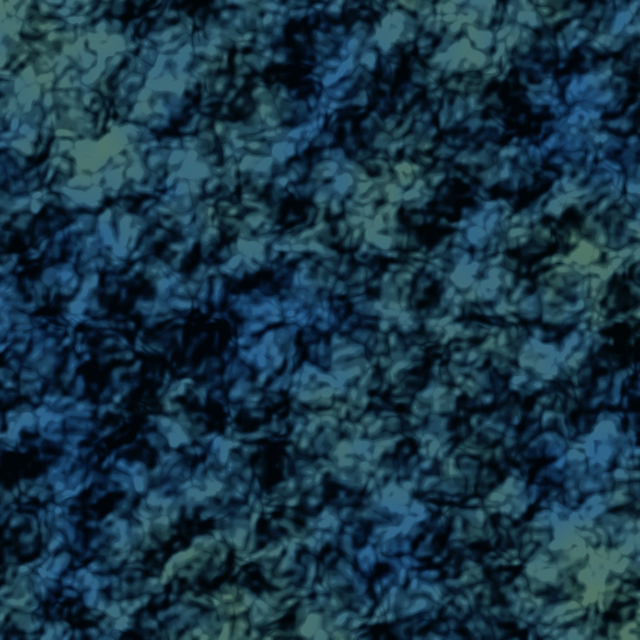
This texture is drawn by a WebGL 2 fragment shader. Its source:

```glsl
#version 300 es
precision highp float;
// Rough, pitted stone in deep teal and navy: warped cellular lumps and
// smooth noise form a height field, a relief term lights it from the upper
// left, and the result runs through a five-stop colour ramp.

#define PATCH_SCALE 4.5
#define LUMP_SCALE 15.0
#define PIT_SCALE 23.0
#define CHIP_SCALE 44.0
#define GRAIN_SCALE 88.0
#define WARP 0.016
#define SLANT 0.55
#define STRETCH 1.3
#define RELIEF 0.35
#define TONE_RANGE 1.3
#define TINT 0.2

uniform vec2 u_resolution;
out vec4 fragColor;

vec2 hash2(vec2 p) {
  vec3 q = fract(p.xyx * vec3(0.1031, 0.1030, 0.0973));
  q += dot(q, q.yzx + 33.33);
  return fract((q.xx + q.yz) * q.zy);
}

// Smooth value noise in -1..1
float noise(vec2 p) {
  vec2 i = floor(p), f = fract(p);
  f = f * f * (3.0 - 2.0 * f);
  float low = mix(hash2(i).x, hash2(i + vec2(1, 0)).x, f.x);
  float high = mix(hash2(i + vec2(0, 1)).x, hash2(i + vec2(1, 1)).x, f.x);
  return 2.0 * mix(low, high, f.y) - 1.0;
}

// Cellular lumps: high at cell centres, low along the borders
float lumps(vec2 p) {
  vec2 i = floor(p), f = fract(p);
  float nearest = 4.0;
  for (int y = -1; y <= 1; y++) {
    for (int x = -1; x <= 1; x++) {
      vec2 cell = vec2(x, y);
      vec2 d = cell + hash2(i + cell) - f;
      nearest = min(nearest, dot(d, d));
    }
  }
  return 2.0 * (0.46 - sqrt(nearest));
}

// Turn the grain so that it rises to the right, and lengthen it
vec2 slanted(vec2 p) {
  float c = cos(SLANT), s = sin(SLANT);
  return vec2((c * p.x + s * p.y) / STRETCH, c * p.y - s * p.x);
}

float stoneHeight(vec2 p) {
  vec2 bend = vec2(noise(p * 21.0 + 40.0), noise(p * 21.0 + 90.0));
  vec2 fray = vec2(noise(p * 55.0 + 13.0), noise(p * 55.0 + 67.0));
  vec2 q = p + WARP * (bend + 0.4 * fray);
  float h = 0.45 * noise(slanted(p) * PATCH_SCALE + 7.0);
  h += 0.75 * lumps(slanted(q) * LUMP_SCALE + 20.0);
  h += 0.80 * noise(slanted(q) * PIT_SCALE + 50.0);
  h += 0.60 * lumps(q * CHIP_SCALE + 80.0);
  h += 0.42 * noise(p * GRAIN_SCALE + 110.0);
  return h;
}

// Near black, navy, dark teal, mid teal, pale teal
vec3 stoneRamp(float t) {
  vec3 c = mix(vec3(0.0, 0.02, 0.035), vec3(0.01, 0.05, 0.08), clamp(t / 0.09, 0.0, 1.0));
  c = mix(c, vec3(0.03, 0.10, 0.17), smoothstep(0.09, 0.27, t));
  c = mix(c, vec3(0.07, 0.19, 0.25), smoothstep(0.25, 0.47, t));
  c = mix(c, vec3(0.135, 0.29, 0.36), smoothstep(0.45, 0.72, t));
  c = mix(c, vec3(0.24, 0.43, 0.49), smoothstep(0.72, 1.0, t));
  return c;
}

void main() {
  vec2 p = gl_FragCoord.xy / min(u_resolution.x, u_resolution.y);

  // Height plus light falling from the upper left
  float h = stoneHeight(p);
  float slope = h - stoneHeight(p + vec2(-0.005, 0.007));
  float tone = smoothstep(-TONE_RANGE, TONE_RANGE, h + RELIEF * slope);
  vec3 color = stoneRamp(tone);

  // Broad drift between blue hollows and greener plates
  float drift = noise(slanted(p) * PATCH_SCALE + 7.0);
  drift += 0.9 * noise(p * 8.0 + 150.0) + 0.5 * noise(p * 30.0 + 170.0);
  drift = clamp(drift, -1.3, 1.3);
  color *= 1.0 + TINT * drift * vec3(1.2, 0.35, -0.65);

  fragColor = vec4(clamp(color, 0.0, 1.0), 1.0);
}
```
